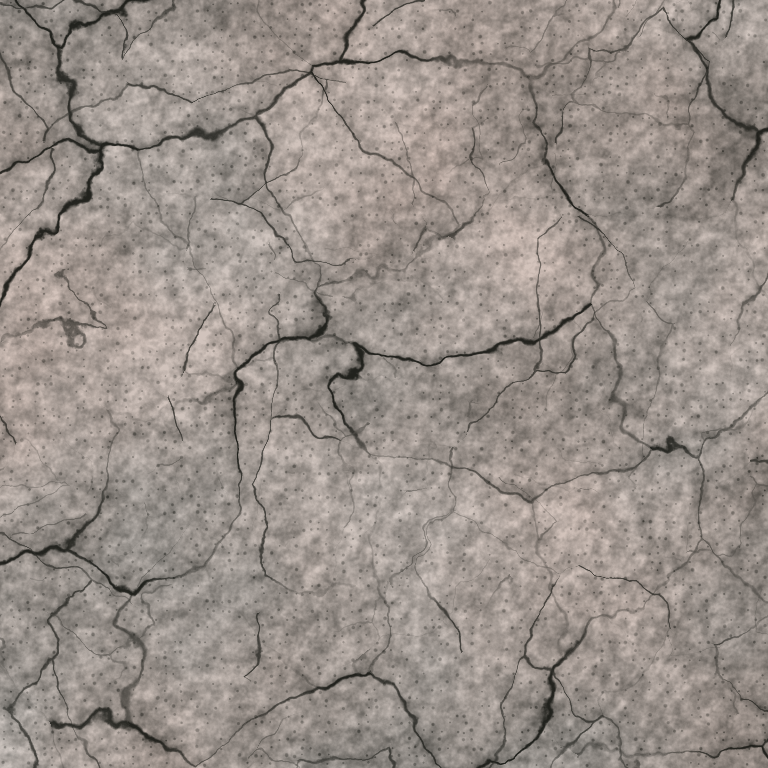
Reproduce this texture procedurally as a three.js fragment shader.

```glsl
// Weathered grey-brown rock split into plates by dark, branching cracks.
// Three scales of warped Voronoi borders make the cracks; layered value
// noise makes the stains, rough relief and grain, with small pits on top.
#define PLATE_SCALE 4.3
#define BRANCH_SCALE 7.5
#define HAIR_SCALE 15.0
#define PLATE_WIDTH 0.0042
#define BRANCH_WIDTH 0.0026
#define HAIR_WIDTH 0.0019
#define PIT_SCALE 95.0
#define BASE_TONE 0.82
#define STAIN 0.75
#define GRAIN 0.85
#define RELIEF 1.1

varying vec2 vUv;

const vec3 DARK_STONE = vec3(0.29, 0.28, 0.26);
const vec3 LIGHT_STONE = vec3(0.71, 0.67, 0.645);
const vec2 LIGHT_DIR = vec2(-0.6, 0.8);

float hash(vec2 p) {
  vec3 q = fract(p.xyx * 0.1031);
  q += dot(q, q.yzx + 33.33);
  return fract((q.x + q.y) * q.z);
}

vec2 hash2(vec2 p) {
  return vec2(hash(p + 17.0), hash(p + 71.0));
}

float noise(vec2 p) {
  vec2 i = floor(p), f = fract(p);
  f = f * f * (3.0 - 2.0 * f);
  vec2 e = vec2(1.0, 0.0);
  return mix(mix(hash(i), hash(i + e), f.x),
             mix(hash(i + e.yx), hash(i + e.xx), f.x), f.y);
}

float fbm(vec2 p) {
  float sum = 0.0, amp = 0.5;
  for (int i = 0; i < 5; i++) {
    sum += amp * noise(p);
    p = mat2(1.6, 1.2, -1.2, 1.6) * p + 11.3;
    amp *= 0.5;
  }
  return sum / 0.97;
}

// Bends straight cell borders into wandering, jagged ones.
vec2 warp(vec2 p) {
  vec2 broad = vec2(fbm(p * 5.0 + 3.0), fbm(p * 5.0 + 47.0)) - 0.5;
  vec2 jagged = vec2(fbm(p * 32.0 + 9.0), fbm(p * 32.0 + 63.0)) - 0.5;
  return p + 0.17 * broad + 0.022 * jagged;
}

// Returns crack line, soft dirt halo, lit edge and a random cell value.
// Each border gets its own strength; those below "cutoff" vanish.
vec4 cracks(vec2 p, float scale, float width, float cutoff) {
  vec2 q = p * scale + scale * 3.0;
  vec2 cell = floor(q), f = fract(q), nearest = vec2(0.0), toNearest = vec2(0.0);
  float best = 9.0;
  for (int y = -1; y <= 1; y++) for (int x = -1; x <= 1; x++) {
    vec2 g = vec2(float(x), float(y));
    vec2 r = g + hash2(cell + g) - f;
    if (dot(r, r) < best) { best = dot(r, r); toNearest = r; nearest = g; }
  }
  float fade = smoothstep(0.15, 0.55, noise(q * 1.4 + 5.0));
  float opening = width * (0.35 + 1.1 * noise(q * 4.0 + 31.0));
  vec3 result = vec3(0.0);
  for (int y = -2; y <= 2; y++) for (int x = -2; x <= 2; x++) {
    vec2 g = nearest + vec2(float(x), float(y));
    vec2 r = g + hash2(cell + g) - f;
    vec2 across = r - toNearest;
    if (dot(across, across) > 0.00001) {
      vec2 normal = normalize(across);
      float d = dot(0.5 * (toNearest + r), normal) / scale;
      float pick = hash(2.0 * cell + g + nearest + 0.5);
      float strength = smoothstep(cutoff, cutoff + 0.4, pick) * mix(0.3, 1.0, fade);
      float w = opening * (0.5 + 0.5 * strength) + 0.0004;
      float line = strength * (1.0 - smoothstep(0.15 * w, w, d));
      float halo = strength * exp(-max(d, 0.0) / (width * 2.6));
      result.xy = max(result.xy, vec2(line, halo));
      result.z += halo * dot(normal, LIGHT_DIR);
    }
  }
  return vec4(result, hash(cell + nearest + 7.0));
}

// Small round holes of random size, kept inside their grid cells.
float pits(vec2 p) {
  vec2 q = p * PIT_SCALE, cell = floor(q);
  vec2 center = 0.3 + 0.4 * hash2(cell);
  float size = hash(cell + 5.0);
  float radius = mix(0.1, 0.27, size * size);
  float hole = 1.0 - smoothstep(radius * 0.4, radius + 0.07, length(fract(q) - center));
  return hole * step(0.66, hash(cell + 29.0));
}

void main() {
  vec2 p = vUv;
  vec2 bent = warp(p);

  vec4 plate = cracks(bent, PLATE_SCALE, PLATE_WIDTH, -0.05);
  vec4 branch = cracks(bent + 0.37, BRANCH_SCALE, BRANCH_WIDTH, 0.38);
  vec4 hair = cracks(bent + 0.71, HAIR_SCALE, HAIR_WIDTH, 0.5);
  float hairMask = smoothstep(0.4, 0.6, noise(p * 6.0 + 13.0));

  // Stone surface: stains, rough lighting, grain and pits.
  float tone = BASE_TONE + 0.1 * (plate.w - 0.5);
  tone += STAIN * (fbm(p * 6.0 + 20.0) - 0.5);
  tone += GRAIN * (fbm(p * 85.0 + 40.0) - 0.5);
  tone += RELIEF * (fbm(p * 38.0) - fbm(p * 38.0 + LIGHT_DIR * 0.16));
  tone += 0.16 * (noise(p * 300.0) - 0.5);
  tone -= 0.42 * pits(p);

  // Dirt beside the cracks, their lit rims and the dark openings.
  tone -= 0.3 * plate.y + 0.16 * branch.y + 0.08 * hair.y * hairMask;
  tone += 0.16 * plate.z + 0.1 * branch.z;
  tone = mix(tone, -0.42, 0.95 * plate.x);
  tone = mix(tone, -0.25, 0.8 * branch.x);
  tone = mix(tone, 0.1, 0.6 * hair.x * hairMask);

  // Stone colour with a drift between pinkish and greenish grey.
  vec3 color = mix(DARK_STONE, LIGHT_STONE, clamp(tone, -0.55, 1.25));
  float drift = fbm(p * 4.0 + 80.0) - 0.5;
  color *= 1.0 + drift * vec3(0.07, -0.02, -0.05);
  gl_FragColor = vec4(color, 1.0);
}
```
